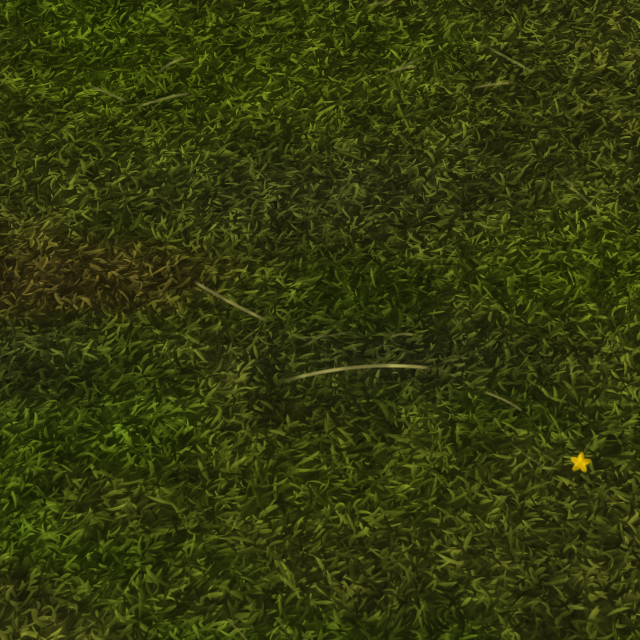
This texture is drawn by a Shadertoy shader. Its source:

```glsl
vec3 hash3(vec2 p) {
    vec3 q = fract(vec3(p.xyx) * vec3(0.1031, 0.1030, 0.0973));
    q += dot(q, q.yxz + 33.33);
    return fract((q.xxy + q.yzz) * q.zyx);
}

float noise(vec2 p) {
    vec2 i = floor(p), f = fract(p);
    f = f * f * (3.0 - 2.0 * f);
    return mix(mix(hash3(i).x, hash3(i + vec2(1, 0)).x, f.x),
               mix(hash3(i + vec2(0, 1)).x, hash3(i + vec2(1, 1)).x, f.x), f.y);
}

float fbm(vec2 p) {
    float sum = 0.0, amp = 0.5;
    for (int i = 0; i < 4; i++) {
        sum += amp * noise(p);
        p = mat2(1.6, 1.2, -1.2, 1.6) * p + 7.3;
        amp *= 0.5;
    }
    return sum / 0.94;
}

float patchAt(vec2 uv, vec2 center, vec2 size) {
    vec2 d = (uv - center) / size;
    return exp(-dot(d, d));
}

// Composites one layer of short bent blades over the tone below
float bladeLayer(vec2 p, float layer, float tone) {
    vec2 cell = floor(p);
    for (int j = -1; j <= 1; j++)
    for (int i = -1; i <= 1; i++) {
        vec2 id = cell + vec2(i, j);
        vec3 h = hash3(id + layer * 37.7 + 211.0);
        vec3 g = hash3(id + layer * 19.1 + 523.0);
        float angle = g.x < 0.6 ? mix(-0.1, 1.2, h.z) : mix(1.3, 3.0, h.z);
        vec2 d = p - id - h.xy;
        d = vec2(cos(angle) * d.x + sin(angle) * d.y, cos(angle) * d.y - sin(angle) * d.x);
        float len = mix(0.35, 0.8, g.y);
        float along = d.x / len;
        d.y += (h.x - 0.5) * 0.5 * along * along;
        float width = mix(0.055, 0.12, h.y) * max(1.0 - along * along, 0.0);
        float cover = 1.0 - smoothstep(width - 0.05, width + 0.06, abs(d.y));
        cover *= 1.0 - smoothstep(0.6, 1.0, abs(along));
        float bladeTone = mix(0.12, 0.43, pow(g.z, 1.6));
        bladeTone *= 0.95 + 0.2 * along + 1.2 * clamp(d.y, -0.12, 0.12);
        tone = mix(tone, bladeTone, cover * 0.85);
    }
    return tone;
}

// Coverage of a thin dry stalk from a to b, arched by bend
float stalk(vec2 p, vec2 a, vec2 b, float bend, float width) {
    vec2 ab = b - a;
    float t = clamp(dot(p - a, ab) / dot(ab, ab), 0.0, 1.0);
    vec2 normal = normalize(vec2(-ab.y, ab.x));
    float d = length(p - a - ab * t - normal * bend * 4.0 * t * (1.0 - t));
    float fade = smoothstep(0.0, 0.25, t) * smoothstep(1.0, 0.9, t);
    return (1.0 - smoothstep(width * 0.3, width * 1.6, d)) * fade;
}

void mainImage(out vec4 fragColor, in vec2 fragCoord) {
    vec2 uv = fragCoord / iResolution.xy;

    // Blades shrink toward the far upper edge
    vec2 ground = vec2((uv.x - 0.5) * (1.0 + 0.4 * uv.y), uv.y * (1.0 + 0.35 * uv.y));
    ground += 0.008 * (vec2(noise(uv * 18.0), noise(uv * 18.0 + 40.0)) - 0.5);

    float tone = mix(0.07, 0.22, fbm(ground * 55.0));
    for (int k = 0; k < 12; k++) {
        float layer = float(k);
        float scale = 24.0 + 16.0 * fract(layer * 0.618);
        tone = bladeLayer(ground * scale + layer * 5.7, layer, tone);
    }

    // Clumps, hollows and fine mottling
    float clumps = fbm(ground * vec2(11.0, 15.0) + 3.0);
    tone *= 0.72 + 0.6 * clumps;
    tone *= 0.86 + 0.28 * fbm(ground * 90.0);

    // Wide drifts of fresh, withered and shaded grass
    float drift = fbm(uv * vec2(3.0, 5.0) + vec2(uv.y * 2.0, 8.0));
    float brown = patchAt(uv, vec2(0.2, 0.57), vec2(0.2, 0.07))
                + 0.6 * patchAt(uv, vec2(0.0, 0.55), vec2(0.15, 0.06));
    float shade = patchAt(uv, vec2(0.0, 0.44), vec2(0.18, 0.08))
                + patchAt(uv, vec2(0.6, 0.44), vec2(0.2, 0.06))
                + 0.7 * patchAt(uv, vec2(0.5, 0.7), vec2(0.3, 0.07));
    float fresh = patchAt(uv, vec2(0.3, 0.9), vec2(0.4, 0.16))
                + patchAt(uv, vec2(0.95, 0.58), vec2(0.22, 0.1))
                + 0.6 * patchAt(uv, vec2(0.5, 0.25), vec2(0.3, 0.1));
    vec3 tint = mix(vec3(0.91, 0.97, 0.27), vec3(0.78, 1.02, 0.16), smoothstep(0.35, 0.7, drift));
    tint = mix(tint, vec3(0.8, 1.06, 0.08), 0.65 * min(fresh, 1.0));
    tint = mix(tint, vec3(0.88, 0.93, 0.4), 0.7 * min(shade, 1.0));
    tint = mix(tint, vec3(1.06, 0.89, 0.34), 0.8 * min(brown, 1.0));
    tone *= 1.04 + 0.06 * fresh - 0.13 * shade - 0.08 * brown;
    vec3 color = tint * tone + vec3(0.25, 0.2, 0.15) * max(tone - 0.25, 0.0);

    // Long pale stalks, then scattered faint ones
    float glint = 0.65 + 0.5 * noise(uv * 70.0);
    vec3 straw = vec3(0.62, 0.6, 0.32) * glint;
    color = mix(color, straw, stalk(uv, vec2(0.43, 0.4), vec2(0.68, 0.424), 0.014, 0.0028));
    color = mix(color, straw * 0.85, stalk(uv, vec2(0.425, 0.495), vec2(0.3, 0.562), 0.002, 0.0026));
    for (int k = 0; k < 16; k++) {
        vec3 h = hash3(vec2(float(k) * 7.1, 91.0));
        vec3 g = hash3(vec2(float(k) * 3.7, 47.0));
        float angle = g.x < 0.6 ? mix(0.1, 0.7, h.z) : mix(-0.9, -0.3, h.z);
        vec2 reach = vec2(cos(angle), sin(angle)) * mix(0.04, 0.1, g.y);
        float cover = stalk(uv, h.xy, h.xy + reach, 0.008 * (g.z - 0.5), 0.002);
        color = mix(color, straw * 0.8, cover * mix(0.3, 0.8, g.z));
    }

    // Small yellow blossom with ragged petals
    vec2 petal = uv - vec2(0.907, 0.277);
    float rim = 0.013 + 0.0035 * sin(5.0 * atan(petal.y, petal.x) + 0.6);
    float blossom = 1.0 - smoothstep(rim - 0.003, rim + 0.003, length(petal));
    color = mix(color, vec3(0.85, 0.7, 0.03) * (0.7 + 0.45 * noise(uv * 160.0)), blossom);

    fragColor = vec4(clamp(color, 0.0, 1.0), 1.0);
}
```
